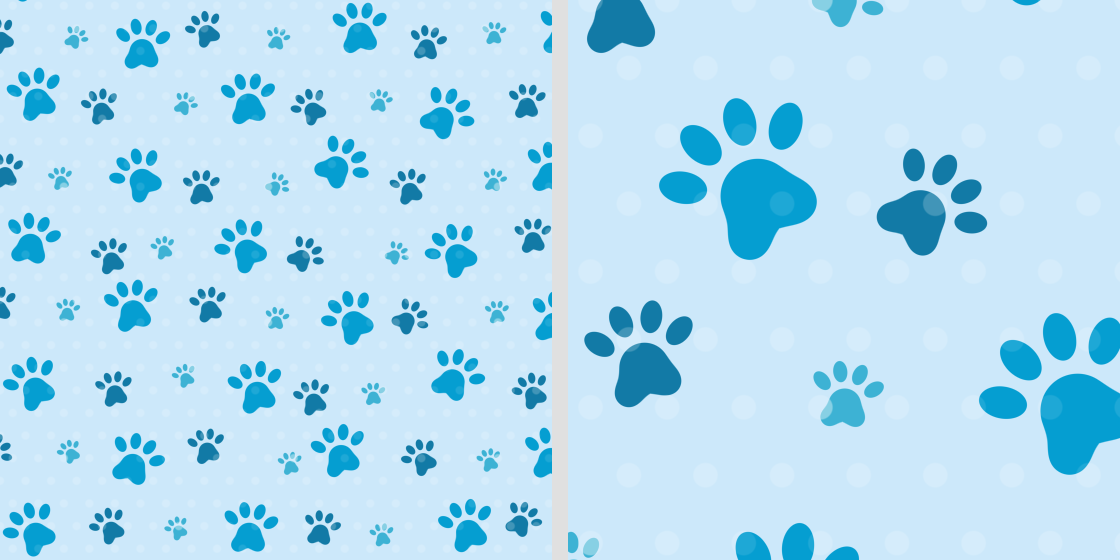
Left: the whole. Right: its middle third, enlarged.
Give the GLSL for this pattern, as a WebGL 2 fragment shader.

```glsl
#version 300 es
precision highp float;

#define PAW_ROWS 8.0
#define PAW_JITTER 0.34
#define PAW_TURN 1.5
#define LARGE_SIZE 0.0443
#define MEDIUM_SIZE 0.0300
#define SMALL_SIZE 0.0195
#define DOT_SPACING 0.0456
#define DOT_RADIUS 0.0073

uniform vec2 u_resolution;
out vec4 fragColor;

// Each paint holds a colour and, in alpha, how strongly the dots show on it.
const vec4 SKY = vec4(0.80, 0.91, 0.98, 0.17);
const vec4 CYAN = vec4(0.02, 0.62, 0.82, 0.10);
const vec4 NAVY = vec4(0.07, 0.48, 0.65, 0.20);
const vec4 AQUA = vec4(0.24, 0.70, 0.83, 0.38);

// Integer hash of a cell, giving three values in 0..1
vec3 hash3(ivec2 cell) {
    uvec3 v = uvec3(uint(cell.x + 64), uint(cell.y + 64), 17u);
    v = v * 1664525u + 1013904223u;
    v += v.yzx * v.zxy;
    v ^= v >> 16u;
    v += v.yzx * v.zxy;
    return vec3(v >> 8u) / 16777216.0;
}

vec2 rotate(vec2 p, float angle) {
    float c = cos(angle), s = sin(angle);
    return vec2(c * p.x - s * p.y, s * p.x + c * p.y);
}

float smoothMin(float a, float b, float blend) {
    float h = max(blend - abs(a - b), 0.0);
    return min(a, b) - h * h / (4.0 * blend);
}

float ellipseDistance(vec2 p, vec2 radii) {
    float k = length(p / radii);
    return k * (k - 1.0) / max(length(p / (radii * radii)), 0.001);
}

// Dome with two uneven lobes below, and four toes fanned around it
float pawDistance(vec2 p) {
    p.y += 0.4;
    float dome = length(p - vec2(0.0, 0.08)) - 0.5;
    float leftLobe = length(p - vec2(-0.39, -0.36)) - 0.28;
    float rightLobe = length(p - vec2(0.40, -0.25)) - 0.28;
    float paw = smoothMin(dome, min(leftLobe, rightLobe), 0.28);
    vec2 side = vec2(abs(p.x), p.y);
    for (int i = 0; i < 2; i++) {
        float fan = 0.28 + 0.58 * float(i);
        vec2 toe = rotate(side, fan) - vec2(0.0, 1.1 - 0.04 * float(i));
        paw = min(paw, ellipseDistance(toe, vec2(0.215, 0.325)));
    }
    return paw;
}

// Coverage of a staggered lattice of dots
float dotCoverage(vec2 p, float pixel) {
    vec2 spacing = DOT_SPACING * vec2(1.0, 0.886);
    float row = floor(p.y / spacing.y);
    p.x += 0.5 * spacing.x * mod(row, 2.0);
    vec2 offset = (fract(p / spacing) - 0.5) * spacing;
    return smoothstep(pixel, -pixel, length(offset) - DOT_RADIUS);
}

// Paws in brick cells; a three-way colouring keeps like sizes apart
vec4 paintPaws(vec2 p, float pixel) {
    vec4 paint = SKY;
    vec2 grid = p * PAW_ROWS;
    float baseRow = floor(grid.y);
    for (int j = -1; j <= 1; j++) {
        float row = baseRow + float(j);
        float shift = 0.5 * mod(row, 2.0);
        float baseColumn = floor(grid.x - shift);
        for (int i = -1; i <= 1; i++) {
            float column = baseColumn + float(i);
            vec3 rnd = hash3(ivec2(column, row));
            vec2 center = vec2(column + shift, row) + 0.5 + PAW_JITTER * (rnd.xy - 0.5);
            float kind = mod(column - floor(row * 0.5) - row, 3.0);
            bool isLarge = kind < 0.5, isMedium = kind < 1.5;
            float size = isLarge ? LARGE_SIZE : isMedium ? MEDIUM_SIZE : SMALL_SIZE;
            vec4 ink = isLarge ? CYAN : isMedium ? NAVY : AQUA;
            vec2 local = (grid - center) / (PAW_ROWS * size);
            float d = pawDistance(rotate(local, PAW_TURN * (rnd.z - 0.4))) * size;
            paint = mix(paint, ink, smoothstep(0.7 * pixel, -0.7 * pixel, d));
        }
    }
    return paint;
}

void main() {
    vec2 p = gl_FragCoord.xy / u_resolution.y;
    float pixel = 1.0 / u_resolution.y;
    vec4 paint = paintPaws(p, pixel);
    vec3 color = mix(paint.rgb, vec3(1.0), paint.a * dotCoverage(p, pixel));
    fragColor = vec4(color, 1.0);
}
```
